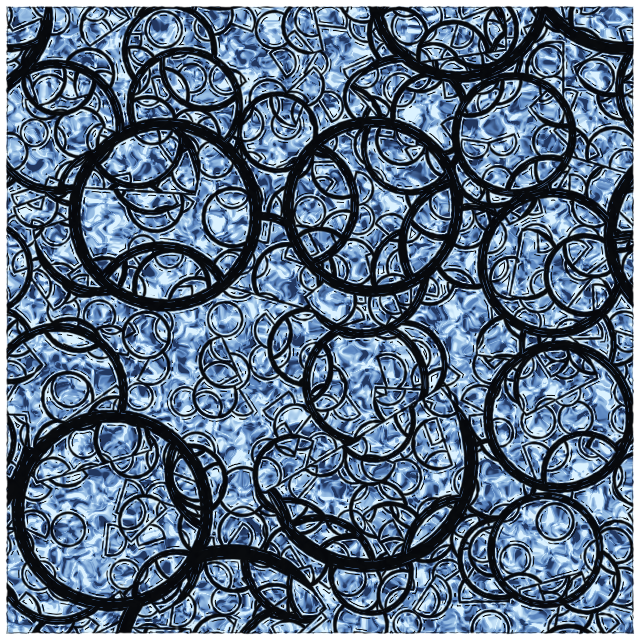
A Shadertoy shader for this pattern:

```glsl
#define LEVELS 5
#define CELLS 2.6
#define CELL_GROWTH 1.55
#define PRESENCE 0.76
#define CUT_SHARE 0.42
#define RING_WIDTH 0.068
#define HAIRLINE 0.0016
#define GRAIN_SCALE 105.0
#define GRAIN_CONTRAST 1.75
#define BORDER 0.0105

const vec3 INK  = vec3(0.02, 0.025, 0.035);
const vec3 NAVY = vec3(0.13, 0.21, 0.37);
const vec3 BLUE = vec3(0.35, 0.52, 0.75);
const vec3 SKY  = vec3(0.59, 0.74, 0.89);
const vec3 PALE = vec3(0.86, 0.95, 1.0);

float hash(vec2 p) {
    return fract(sin(dot(p, vec2(127.1, 311.7))) * 43758.5453);
}

vec2 hash2(vec2 p) {
    return vec2(hash(p), hash(p + 41.3));
}

float noise(vec2 p) {
    vec2 i = floor(p), f = fract(p);
    f = f * f * (3.0 - 2.0 * f);
    return mix(mix(hash(i), hash(i + vec2(1, 0)), f.x),
               mix(hash(i + vec2(0, 1)), hash(i + vec2(1, 1)), f.x), f.y);
}

// Signed distance to the ink of nested rings; each disc reseeds its inside
float ringInk(vec2 p) {
    float ink = 1.0, cells = CELLS;
    for (int level = 0; level < LEVELS; level++) {
        vec2 q = p * cells, base = floor(q), shift = vec2(0);
        float levelInk = 1.0;
        for (int k = 0; k < 9; k++) {
            vec2 id = base + vec2(k % 3, k / 3) - 1.0;
            vec2 seed = id + 17.0 * float(level);
            if (hash(seed + 3.7) > PRESENCE) continue;
            vec2 d = q - id - 0.5 - 0.5 * (hash2(seed) - 0.5);
            float radius = mix(0.31, 0.45, hash(seed + 9.1));
            float circle = length(d) - radius;
            float sd = circle, width = radius * RING_WIDTH / cells;

            // Some discs lose a side: the arc tapers to a hairline chord
            if (hash(seed + 5.3) < CUT_SHARE) {
                float angle = 6.2832 * hash(seed + 7.9);
                float chord = dot(d, vec2(cos(angle), sin(angle))) - 0.25 * radius;
                sd = max(circle, chord);
                width *= smoothstep(0.0, 0.6 * radius, -chord);
            }
            width = max(width, HAIRLINE);
            float edge = abs(sd) / cells - width;
            if (sd < 0.0) {
                levelInk = edge;
                shift = 4.0 * hash2(seed + 23.0);
            } else {
                levelInk = min(levelInk, edge);
            }
        }
        ink = min(ink, levelInk);
        p += shift;
        cells *= CELL_GROWTH;
    }
    return ink;
}

// Fine swirled fibres running from navy to pale
vec3 grain(vec2 uv) {
    vec2 q = uv * GRAIN_SCALE;
    q += 2.2 * vec2(noise(q * 0.55), noise(q * 0.55 + 31.0));
    float n = 0.62 * noise(q) + 0.38 * noise(q * 1.9 + 11.0);
    float fibre = smoothstep(0.09, 0.0, abs(noise(q * 0.8 + 57.0) - 0.5));
    float tone = 0.5 + GRAIN_CONTRAST * (n - 0.5) + 0.22 * fibre;
    vec3 color = mix(NAVY, BLUE, smoothstep(0.08, 0.38, tone));
    color = mix(color, SKY, smoothstep(0.36, 0.66, tone));
    return mix(color, PALE, smoothstep(0.68, 0.92, tone));
}

void mainImage(out vec4 fragColor, in vec2 fragCoord) {
    vec2 uv = fragCoord / iResolution.xy;
    float px = 1.0 / iResolution.y;
    float speck = noise(uv * 170.0 + 5.0);
    float ink = ringInk(uv + 3.0) + 0.0012 * (speck - 0.5);
    vec3 color = grain(uv);

    // Broken outer hairline, bright rim, dark band and its speckled core
    float outer = smoothstep(HAIRLINE, 0.0, abs(ink - 0.0042));
    color = mix(color, INK, outer * smoothstep(0.42, 0.6, speck));
    float rim = smoothstep(HAIRLINE, 0.0, abs(ink - 0.0013));
    color = mix(color, PALE, rim * smoothstep(0.15, 0.6, speck));
    color = mix(color, INK, smoothstep(px, -px, ink) * 0.98);
    float core = smoothstep(0.0012, 0.0, abs(ink + 0.0045));
    color = mix(color, BLUE, 0.6 * core * smoothstep(0.45, 0.8, speck));

    // White frame with a ragged, inked inner edge
    vec2 side = min(uv, 1.0 - uv);
    float frame = min(side.x, side.y) - BORDER + 0.002 * (speck - 0.5);
    color = mix(color, INK, smoothstep(HAIRLINE, 0.0, abs(frame - 0.001)) * speck);
    color = mix(color, vec3(1), smoothstep(px, -px, frame));
    fragColor = vec4(color, 1.0);
}
```
